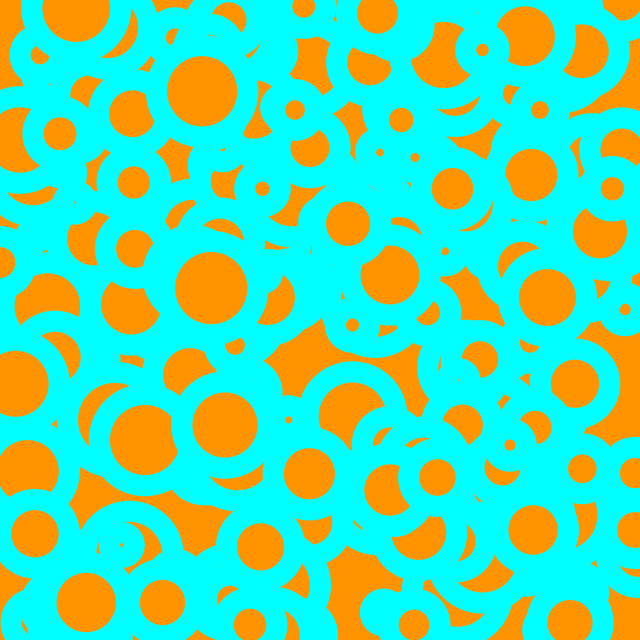
Write a three.js fragment shader that draws this pattern.

```glsl
varying vec2 vUv;

const vec3 ORANGE = vec3(1.0, 0.58, 0.0);
const vec3 CYAN = vec3(0.0, 1.0, 1.0);
const int DISC_COUNT = 220;
const float MIN_RADIUS = 0.001;   // smallest orange core
const float MAX_RADIUS = 0.058;   // largest orange core
const float RING_WIDTH = 0.033;   // cyan band around each core
const float EDGE = 0.0011;        // half width of the soft edge

float hash(vec2 p) {
  return fract(sin(dot(p, vec2(127.1, 311.7))) * 43758.5453);
}

// 1 inside a disc, 0 outside, given the distance to its rim
float coverage(float rimDistance) {
  return 1.0 - smoothstep(-EDGE, EDGE, rimDistance);
}

void main() {
  float cyanAmount = 0.0;

  // Paint ringed discs over one another, later ones on top
  for (int i = 0; i < DISC_COUNT; i++) {
    float id = float(i) + 1.0;
    vec2 center = vec2(hash(vec2(id, 1.0)), hash(vec2(id, 2.0)));
    float radius = mix(MIN_RADIUS, MAX_RADIUS, hash(vec2(id, 3.0)));
    float coreDistance = length(vUv - center) - radius;

    float ring = 1.0 - coverage(coreDistance);
    cyanAmount = mix(cyanAmount, ring, coverage(coreDistance - RING_WIDTH));
  }

  gl_FragColor = vec4(mix(ORANGE, CYAN, cyanAmount), 1.0);
}
```
